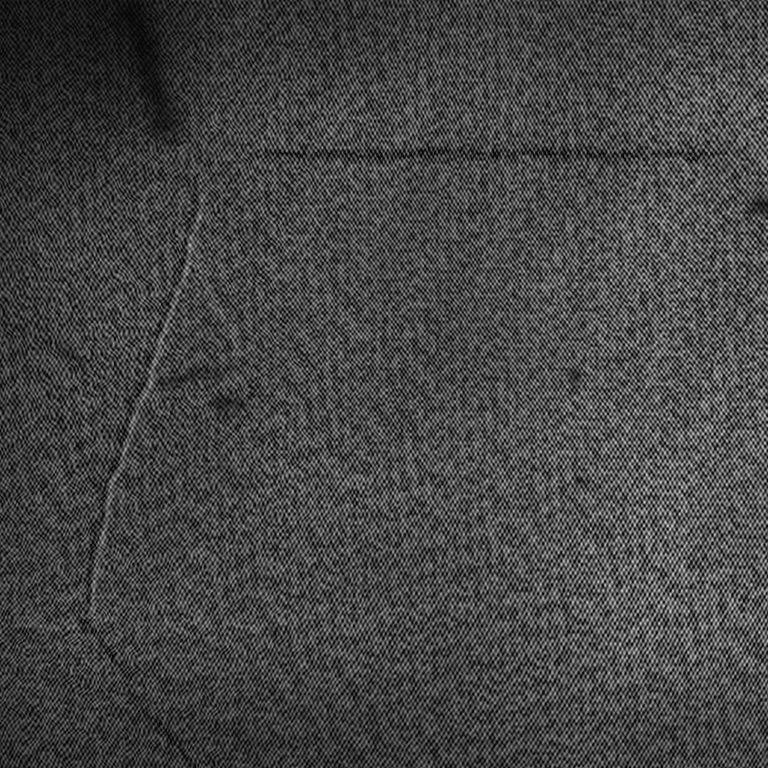
Reproduce this texture procedurally as a WebGL 2 fragment shader.

```glsl
#version 300 es
precision highp float;

uniform vec2 u_resolution;
out vec4 fragColor;

const float TAU = 6.2831853;

float hash(vec2 p) {
  return fract(sin(dot(p, vec2(127.1, 311.7))) * 43758.5453);
}

float noise(vec2 p) {
  vec2 i = floor(p), f = fract(p);
  f = f * f * (3.0 - 2.0 * f);
  return mix(mix(hash(i), hash(i + vec2(1, 0)), f.x),
             mix(hash(i + vec2(0, 1)), hash(i + vec2(1, 1)), f.x), f.y);
}

float fbm(vec2 p) {
  float sum = 0.0, gain = 0.5;
  for (int i = 0; i < 4; i++) {
    sum += gain * (noise(p) - 0.5);
    p = p * 2.03 + 17.3;
    gain *= 0.5;
  }
  return sum;
}

float segment(vec2 p, vec2 a, vec2 b) {
  vec2 d = b - a;
  return length(p - a - d * clamp(dot(p - a, d) / dot(d, d), 0.0, 1.0));
}

float line(float d, float width) {
  return exp(-d * d / (width * width));
}

float span(float x, float start, float end) {
  return smoothstep(start - 0.03, start + 0.03, x) * (1.0 - smoothstep(end - 0.03, end + 0.03, x));
}

// Staggered threads, bent slowly and jittered more on the worn left side
float weave(vec2 p) {
  float wear = mix(0.65, 0.2, smoothstep(0.1, 0.7, p.x));
  vec2 bend = 7.0 * vec2(noise(p * 2.5 + 3.0), noise(p * 2.5 + 31.0));
  vec2 jitter = wear * (vec2(noise(p * 75.0), noise(p * 75.0 + 57.0)) - 0.5);
  vec2 thread = p * vec2(165.0, 105.0) + bend + jitter;
  float falling = cos(TAU * (thread.x + thread.y));
  float rising = cos(TAU * (thread.x - thread.y));
  return mix(rising, falling, mix(0.38, 0.62, smoothstep(0.1, 0.6, p.y)));
}

// Broad light over the cloth
float shading(vec2 p) {
  float light = mix(0.275, 0.36, smoothstep(0.25, 0.95, p.x));
  float corner = smoothstep(0.35, 0.12, p.x + 0.12 * fbm(p * 8.0)) * smoothstep(0.62, 0.97, p.y);
  light *= 1.0 - 0.55 * corner;
  light *= 1.0 - 0.22 * smoothstep(0.84, 1.0, p.y);
  light *= 1.0 - 0.22 * smoothstep(0.2, 0.0, p.y);
  light *= 1.0 - 0.12 * smoothstep(0.08, 0.0, p.x);
  return light * (1.0 + 0.35 * fbm(p * 5.0));
}

// Raised and sunken folds
float creases(vec2 p) {
  vec2 q = p + 0.02 * vec2(fbm(p * 22.0), fbm(p * 22.0 + 9.0));
  float ridge = q.x - 0.121 - 0.145 * smoothstep(0.2, 0.8, q.y);
  float relief = span(p.y, 0.2, 0.76) * (0.16 * line(ridge, 0.004) - 0.1 * line(ridge + 0.008, 0.005));
  relief -= 0.12 * span(p.x, 0.34, 0.94) * line(q.y - 0.799, 0.007);
  relief -= 0.06 * span(p.x, 0.17, 0.26) * line(q.y - 0.768, 0.005);
  float hem = q.y - 0.188 - 0.03 * smoothstep(0.35, 0.65, p.x);
  relief += 0.06 * span(p.x, 0.0, 0.84) * line(hem, 0.003);
  relief -= 0.09 * line(segment(q, vec2(0.11, 0.19), vec2(0.25, 0.0)), 0.004);
  relief -= 0.06 * line(segment(q, vec2(0.06, 0.49), vec2(0.13, 0.36)), 0.004);
  relief += 0.06 * line(segment(q, vec2(0.24, 0.7), vec2(0.31, 0.55)), 0.004);
  return relief;
}

// Dark marks with ragged outlines
float stains(vec2 p) {
  vec2 q = p + 0.03 * vec2(fbm(p * 35.0), fbm(p * 35.0 + 5.0));
  float mark = 0.5 * line(segment(q, vec2(0.17, 0.98), vec2(0.215, 0.84)), 0.018);
  mark += 0.5 * line(segment(q, vec2(0.29, 0.476), vec2(0.315, 0.48)), 0.009);
  mark += 0.35 * line(segment(q, vec2(0.21, 0.505), vec2(0.28, 0.515)), 0.009);
  mark += 0.3 * line(segment(q, vec2(0.08, 0.535), vec2(0.105, 0.535)), 0.007);
  mark += 0.55 * line(length(q - vec2(0.746, 0.505)), 0.008);
  mark += 0.6 * line(length(q - vec2(0.755, 0.375)), 0.005);
  mark += 0.6 * line(length(q - vec2(0.99, 0.735)), 0.014);
  return min(mark, 0.8);
}

void main() {
  vec2 p = gl_FragCoord.xy / u_resolution;
  float light = shading(p) * (1.0 - stains(p));
  float grain = noise(p * 260.0) - 0.5;
  float tone = light * (0.95 + 0.78 * weave(p) + 0.95 * grain) + creases(p);
  fragColor = vec4(vec3(clamp(tone, 0.03, 1.0)), 1.0);
}
```
